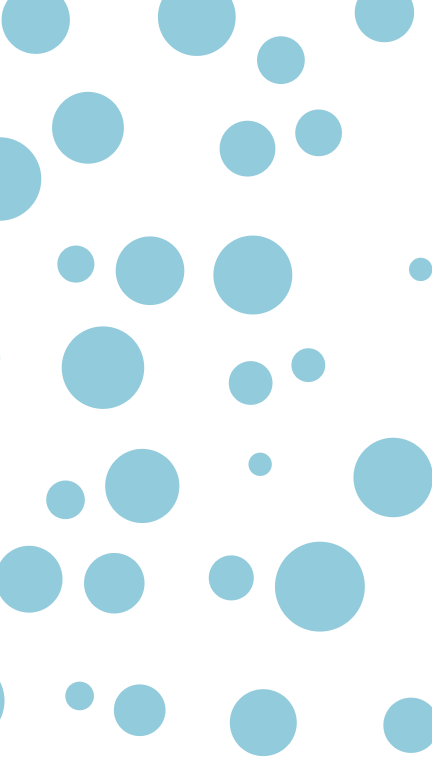
Write a Shadertoy shader that draws this pattern.

```glsl
const float CELL = 0.26;   // spacing of the dots, in canvas widths

vec3 hash3(vec2 p) {
    vec3 q = fract(p.xyx * vec3(0.1031, 0.1030, 0.0973));
    q += dot(q, q.yxz + 33.33);
    return fract((q.xxy + q.yzz) * q.zyx);
}

// Jittered dot on staggered rows: xy = centre, z = wanted radius
vec3 dotAt(vec2 id) {
    vec3 h = hash3(id + 47.0);
    vec2 centre = id + 0.5 + vec2(0.5 * mod(id.y, 2.0), 0.0) + 0.54 * (h.xy - 0.5);
    float radius = h.z < 0.08 ? 0.027 : mix(0.048, 0.122, pow((h.z - 0.08) / 0.92, 1.2));
    return vec3(centre * CELL, radius);
}

// Radius reduced so that a clear gap stays to every neighbour
float fittedRadius(vec2 id, vec3 self) {
    float radius = self.z;
    for (int y = -1; y <= 1; y++)
    for (int x = -1; x <= 1; x++) {
        if (x == 0 && y == 0) continue;
        vec3 other = dotAt(id + vec2(x, y));
        float room = distance(self.xy, other.xy) - 0.05;
        radius = min(radius, room * self.z / (self.z + other.z));
    }
    return radius;
}

void mainImage(out vec4 fragColor, in vec2 fragCoord) {
    vec2 p = fragCoord / iResolution.x;
    vec2 cell = floor(p / CELL);

    // Signed distance to the closest dot
    float dist = 1.0;
    for (int y = -1; y <= 1; y++)
    for (int x = -1; x <= 1; x++) {
        vec2 id = cell + vec2(x, y);
        vec3 disc = dotAt(id);
        dist = min(dist, distance(p, disc.xy) - fittedRadius(id, disc));
    }

    // Flat fill with a one pixel soft edge
    float cover = clamp(0.5 - dist * iResolution.x, 0.0, 1.0);
    vec3 paper = vec3(1.0);
    vec3 paleBlue = vec3(0.573, 0.796, 0.859);
    fragColor = vec4(mix(paper, paleBlue, cover), 1.0);
}
```
